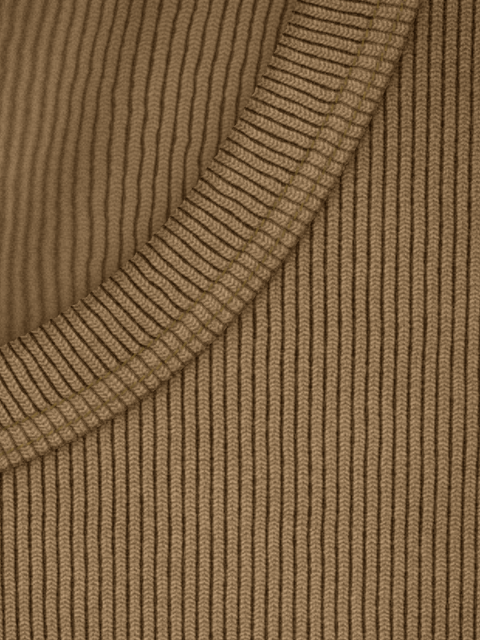
Give the GLSL for this texture, as a WebGL 1 fragment shader.

```glsl
precision highp float;
uniform vec2 u_resolution;

#define RING_CENTER vec2(-0.605, 1.775)
#define INNER_RADIUS 1.308
#define OUTER_RADIUS 1.551
#define SEAM_A 1.468
#define SEAM_B 1.516
#define BAND_RIBS 52.0
#define BODY_RIBS 34.0
#define BACK_RIBS 32.0
#define LOOP_RATE 104.0
#define DARK vec3(0.13, 0.07, 0.015)
#define LIGHT vec3(0.70, 0.58, 0.44)
#define THREAD vec3(0.50, 0.40, 0.19)

float hash(vec2 p) {
  p = fract(p * vec2(0.1031, 0.1137));
  p += dot(p, p.yx + 33.33);
  return fract((p.x + p.y) * p.x * 7.31 + p.y * 5.17);
}

float noise(vec2 p) {
  vec2 i = floor(p), f = fract(p);
  f = f * f * (3.0 - 2.0 * f);
  return mix(mix(hash(i), hash(i + vec2(1.0, 0.0)), f.x),
             mix(hash(i + vec2(0.0, 1.0)), hash(i + 1.0), f.x), f.y);
}

float bump(float x, float width) {
  x /= width;
  return exp(-x * x);
}

// Brightness of a rib column: x counts ribs, y counts loops.
float knit(vec2 q, float grooveDepth, float loopDepth) {
  float side = fract(q.x) - 0.5;
  float f = abs(side) * 2.0;
  float ragged = 0.14 * (noise(q * vec2(2.0, 1.0) + 40.0) - 0.5);
  float groove = smoothstep(0.54, 0.97, f + ragged);
  float slip = 0.6 * noise(q * vec2(1.0, 0.3) + 90.0);
  float loops = cos(6.2832 * (q.y + f * 0.75 + slip)) * (1.0 - 0.8 * groove);
  float crease = bump(f, 0.16);
  return 0.79 - grooveDepth * groove + loopDepth * (loops - 0.7 * crease) - 0.10 * side;
}

// Front panel: nearly vertical ribs that fan out gently upward.
float bodyTone(vec2 p, float r) {
  float x = (p.x - 0.42) / (1.0 + 0.04 * (p.y - 0.5));
  x += 0.003 * (noise(p * vec2(9.0, 14.0)) - 0.5);
  float t = knit(vec2(x * BODY_RIBS + 0.3, p.y * LOOP_RATE), 0.57, 0.115);
  float light = 1.0 - 0.16 * smoothstep(0.65, 1.35, p.y);
  light -= 0.07 * smoothstep(0.75, 1.0, p.x);
  light += 0.04 * bump(length(p - vec2(0.45, 0.35)), 0.45);
  float gap = max(r - OUTER_RADIUS, 0.0);
  light *= 1.0 - 0.50 * exp(-gap / 0.010) - 0.06 * exp(-gap / 0.06);
  return t * light;
}

// Far panel: curved, softly focused ribs with a diagonal fold.
float backTone(vec2 p, float r) {
  float s = p.y - 0.8;
  float fold = p.x - 0.23 - 0.45 * (p.y - 1.17);
  float x = p.x - 0.03 * s - 0.17 * s * s + 0.010 * bump(fold, 0.08);
  x += 0.006 * (noise(p * vec2(10.0, 22.0)) - 0.5);
  x += 0.003 * (noise(p * vec2(40.0, 70.0)) - 0.5);
  float focus = smoothstep(0.0, 0.36, p.x);
  float u = x * BACK_RIBS;
  float blurred = 0.65 - 0.13 * cos(6.2832 * u);
  float crisp = knit(vec2(u, p.y * LOOP_RATE), 0.50, 0.08);
  float t = mix(blurred, crisp, focus * 0.9);
  float light = 0.90 - 0.09 * bump(fold, 0.07) + 0.05 * bump(fold + 0.12, 0.08);
  light -= 0.08 * smoothstep(1.15, 1.35, p.y);
  light *= 1.0 - 0.30 * exp(-max(INNER_RADIUS - r, 0.0) / 0.03);
  return t * light;
}

// Neck band: slightly skewed radial ribs with two sewn furrows.
float bandTone(float r, float a) {
  float across = (r - INNER_RADIUS) / (OUTER_RADIUS - INNER_RADIUS);
  float hem = smoothstep(SEAM_A - 0.01, SEAM_A + 0.01, r);
  float wobble = 0.2 * (noise(vec2(r * 25.0, a * 30.0)) - 0.5);
  float u = (a + 0.07 * (r - INNER_RADIUS)) * BAND_RIBS + wobble + 0.25 * hem;
  float t = knit(vec2(u, r * LOOP_RATE), mix(0.58, 0.36, hem), 0.115);
  float light = 0.76 + 0.24 * smoothstep(0.0, 0.20, across);
  light += 0.04 * bump(r - 0.5 * (SEAM_A + SEAM_B), 0.014);
  light -= 0.32 * bump(r - SEAM_A, 0.006) + 0.28 * bump(r - SEAM_B, 0.006);
  light *= 1.0 - 0.45 * smoothstep(0.94, 1.0, across);
  light *= 1.0 - 0.10 * smoothstep(0.55, 0.25, a);
  return t * light;
}

// Coverage of one row of slanted stitches along a seam.
float stitches(float r, float a, float seam, float aa) {
  float along = fract(a * 68.0 + seam * 9.0) - 0.5;
  float d = abs(r - seam - along * 0.005);
  float row = 1.0 - smoothstep(0.0024 - aa, 0.0024 + aa, d);
  return row * (1.0 - smoothstep(0.30, 0.46, abs(along)));
}

void main() {
  vec2 p = gl_FragCoord.xy / u_resolution.x;
  float aa = 0.75 / u_resolution.x;

  // Polar position around the neckline, with a slight bend.
  vec2 d = p - RING_CENTER;
  float a = atan(-d.y, d.x);
  float r = length(d) - 0.0095 * sin((a - 0.7) * 7.0);

  // Layer the panels and the band.
  float inner = smoothstep(-aa, aa, r - INNER_RADIUS + 0.0012 * cos(6.2832 * a * BAND_RIBS));
  float outer = smoothstep(-aa, aa, r - OUTER_RADIUS);
  float tone = mix(backTone(p, r), bandTone(r, a), inner);
  tone = mix(tone, bodyTone(p, r), outer);

  // Yarn fuzz and broad unevenness.
  tone += 0.27 * (noise(p * 310.0) - 0.5) * mix(0.55, 1.0, inner);
  tone += 0.04 * (noise(p * 7.0) - 0.5);
  vec3 ramp = pow(vec3(clamp(tone, 0.0, 1.1)), vec3(1.0, 1.06, 1.2));
  vec3 color = mix(DARK, LIGHT, ramp);

  // Sewing thread.
  float thread = max(stitches(r, a, SEAM_A, aa), stitches(r, a, SEAM_B, aa));
  color = mix(color, THREAD * (0.8 + 0.4 * noise(p * 200.0)), 0.6 * thread);
  gl_FragColor = vec4(color, 1.0);
}
```
